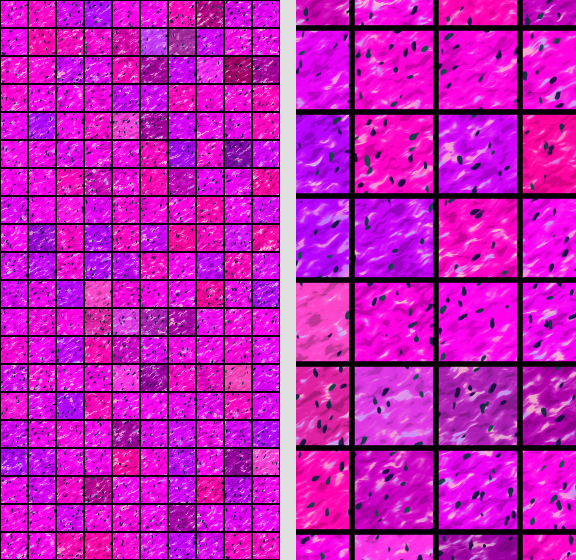
Left: the whole. Right: its middle third, enlarged.
Write a Shadertoy shader that draws this pattern.

```glsl
const vec2 TILES = vec2(10.0, 20.0);
const float GROUT_WIDTH = 0.064;      // fraction of a tile
const float STREAK_ANGLE = 0.5;
const vec2 STREAK_FREQ = vec2(5.5, 13.0);
const float SPECK_GRID = 6.0;         // speck cells per tile side
const float SPECK_CHANCE = 0.34;
const float SPECK_RADIUS = 0.25;      // fraction of a speck cell

const vec3 GROUT = vec3(0.015, 0.0, 0.015);
const vec3 MAGENTA = vec3(1.0, 0.01, 0.95);
const vec3 VIOLET = vec3(0.70, 0.02, 1.0);
const vec3 HOT_PINK = vec3(1.0, 0.02, 0.62);
const vec3 CREAM = vec3(1.0, 0.84, 0.80);
const vec3 ICE = vec3(0.74, 0.76, 1.0);
const vec3 NAVY = vec3(0.07, 0.02, 0.24);
const vec3 GREEN = vec3(0.02, 0.36, 0.26);

float hash(vec2 p) {
    return fract(sin(dot(p, vec2(127.1, 311.7))) * 43758.545);
}

float noise(vec2 p) {
    vec2 i = floor(p), f = fract(p);
    f = f * f * (3.0 - 2.0 * f);
    return mix(mix(hash(i), hash(i + vec2(1, 0)), f.x),
               mix(hash(i + vec2(0, 1)), hash(i + vec2(1, 1)), f.x), f.y);
}

float fbm(vec2 p) {
    return 0.55 * noise(p) + 0.3 * noise(p * 2.1 + 7.3) + 0.15 * noise(p * 4.3 + 3.1);
}

mat2 rotation(float a) {
    float c = cos(a), s = sin(a);
    return mat2(c, -s, s, c);
}

// Glaze colour: mostly magenta, with some violet, pink, pale and dark tiles
vec3 tileColor(vec2 id) {
    float hue = 2.0 * hash(id + 3.7) - 1.0;
    vec3 col = mix(MAGENTA, hue < 0.0 ? VIOLET : HOT_PINK, pow(abs(hue), 1.6));
    float pale = smoothstep(0.86, 1.0, hash(id + 19.3));
    float dark = smoothstep(0.85, 1.0, hash(id + 41.9));
    col = mix(col, col * 0.75 + vec3(0.24, 0.26, 0.22), pale);
    return col * (1.0 - 0.35 * dark);
}

// Slanted pale flakes with darker hollows between them
vec3 addStreaks(vec3 col, vec2 p, float strength) {
    vec2 q = rotation(STREAK_ANGLE) * p;
    q += 0.06 * (noise(p * 9.0) - 0.5);
    float n = fbm(q * STREAK_FREQ);
    float hollow = smoothstep(0.42, 0.22, n);
    float sheen = smoothstep(0.48, 0.66, n);
    float flake = smoothstep(0.62, 0.76, n);
    vec3 flakeColor = mix(CREAM, ICE, smoothstep(0.3, 0.7, noise(p * 6.0 + 31.0)));
    col *= 1.0 - 0.25 * hollow * strength;
    col = mix(col, vec3(0.96, 0.42, 0.90), 0.45 * sheen * strength);
    return mix(col, flakeColor, 0.8 * flake * strength);
}

// Scattered dark chips, each turned and sized at random
vec3 addSpecks(vec3 col, vec2 p, float px) {
    vec2 g = p * SPECK_GRID;
    vec2 base = floor(g);
    float edge = px * SPECK_GRID * 0.7 + 0.03;
    for (int y = -1; y <= 1; y++) {
        for (int x = -1; x <= 1; x++) {
            vec2 cell = base + vec2(x, y);
            if (hash(cell + 5.1) > SPECK_CHANCE) continue;
            vec2 center = cell + vec2(hash(cell + 11.7), hash(cell + 23.9));
            vec2 d = rotation(0.4 + 1.5 * hash(cell + 37.3)) * (g - center);
            float radius = SPECK_RADIUS * mix(0.4, 1.15, hash(cell + 53.1));
            float dist = length(d * vec2(0.8, 1.6)) - radius;
            dist += 0.2 * (noise(g * 4.0) - 0.5);
            float tint = hash(cell + 71.7);
            vec3 chip = mix(NAVY, GREEN, tint * tint);
            col = mix(col, chip, 0.92 * smoothstep(edge, -edge, dist));
        }
    }
    return col;
}

void mainImage(out vec4 fragColor, in vec2 fragCoord) {
    vec2 uv = fragCoord / iResolution.xy * TILES;
    float px = TILES.x / iResolution.x;
    vec2 id = floor(uv), local = fract(uv);

    // Every tile takes its own piece of the glaze texture
    vec2 p = local + 10.0 * floor(20.0 * vec2(hash(id + 61.3), hash(id + 83.1)));
    float strength = mix(0.65, 1.0, hash(id + 97.7));
    vec3 col = addStreaks(tileColor(id), p, strength);
    col = addSpecks(col, p, px);

    // Straight grout centred on the tile boundaries
    vec2 border = min(local, 1.0 - local);
    float gap = min(border.x, border.y) - 0.5 * GROUT_WIDTH;
    col = mix(GROUT, col, smoothstep(-0.5 * px, 0.5 * px, gap));
    fragColor = vec4(col, 1.0);
}
```
